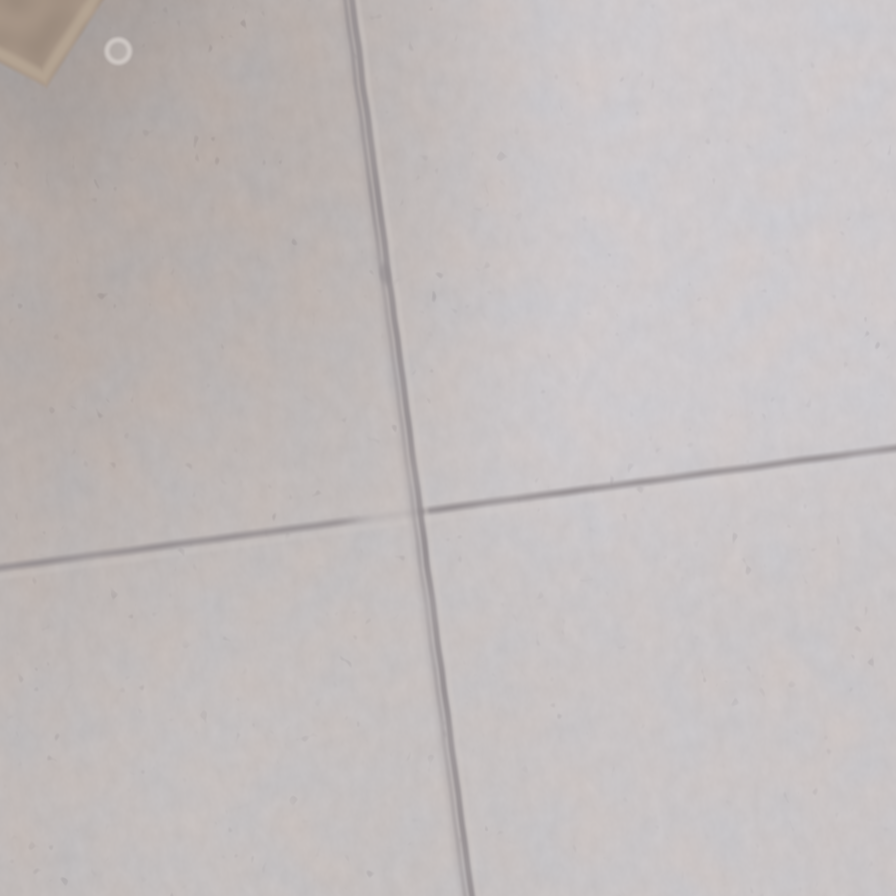
A WebGL 1 fragment shader for this texture:

```glsl
precision highp float;
// Pale speckled floor tiles, seen close up around one tilted grout crossing.
// A rotated repeating grid gives the joints; gradient noise gives the mottling,
// specks and joint wear; soft shade and a tan chip fill the upper left corner.
uniform vec2 u_resolution;

#define TILE_PITCH 0.96
#define TILT 0.133
#define CROSSING vec2(0.469, 0.429)
#define JOINT_WIDTH 0.0036
#define MOTTLE 0.030
#define SPECK_DEPTH 0.055
#define TILE_WARM vec3(0.705, 0.672, 0.658)
#define TILE_MID vec3(0.772, 0.752, 0.750)
#define TILE_COOL vec3(0.812, 0.796, 0.806)
#define GROUT_DARK vec3(0.575, 0.550, 0.560)
#define CHIP_TAN vec3(0.630, 0.565, 0.510)
#define GLINT vec3(0.840, 0.815, 0.800)

vec2 hashGradient(vec2 cell) {
  vec3 h = fract(cell.xyx * vec3(0.1031, 0.1030, 0.0973));
  h += dot(h, h.yzx + 33.33);
  return fract((h.xx + h.yz) * h.zy) * 2.0 - 1.0;
}

float gradientNoise(vec2 p) {
  vec2 i = floor(p), f = fract(p);
  vec2 w = f * f * f * (f * (f * 6.0 - 15.0) + 10.0);
  float a = dot(hashGradient(i), f);
  float b = dot(hashGradient(i + vec2(1.0, 0.0)), f - vec2(1.0, 0.0));
  float c = dot(hashGradient(i + vec2(0.0, 1.0)), f - vec2(0.0, 1.0));
  float d = dot(hashGradient(i + 1.0), f - 1.0);
  return mix(mix(a, b, w.x), mix(c, d, w.x), w.y);
}

float fractalNoise(vec2 p) {
  float sum = 0.0, gain = 0.6;
  for (int i = 0; i < 3; i++) {
    sum += gain * gradientNoise(p);
    p = p * 2.03 + 17.0;
    gain *= 0.6;
  }
  return sum;
}

// Soft-edged line: 1 on its axis, fading over "blur" past its half width.
float softLine(float dist, float halfWidth, float blur) {
  return 1.0 - smoothstep(halfWidth - blur, halfWidth + blur, abs(dist));
}

// Light falling from the shaded upper left to the cool upper right.
vec3 tileLight(vec2 uv, vec2 grid) {
  float shade = 1.0 - smoothstep(0.12, 0.78, length((uv - vec2(0.06, 1.0)) * vec2(1.15, 0.85)));
  shade += 0.25 * (1.0 - smoothstep(0.0, 0.25, uv.x));
  float cool = smoothstep(-0.10, 0.25, grid.x) * (0.45 + 0.45 * smoothstep(-0.2, 0.12, grid.y));
  vec3 color = mix(TILE_MID, TILE_COOL, cool);
  return mix(color, TILE_WARM, clamp(shade, 0.0, 1.0));
}

// Glaze: fine slanted mottle, warm and cool drift, sparse dark specks.
vec3 addGlaze(vec3 color, vec2 uv, vec2 grid) {
  color += MOTTLE * fractalNoise(grid * vec2(62.0, 44.0) + 40.0);
  color += vec3(0.022, 0.0, -0.018) * gradientNoise(uv * 19.0 + 9.0);
  float speck = smoothstep(0.30, 0.55, gradientNoise(grid * vec2(95.0, 75.0) + 80.0));
  speck *= smoothstep(-0.15, 0.35, gradientNoise(uv * 14.0 + 31.0));
  return color - SPECK_DEPTH * speck * vec3(1.0, 1.02, 0.95);
}

// Steep joint: a sharp crack, a fainter strand beside it and a pale lip.
vec3 addSteepJoint(vec3 color, vec2 toJoint, float along, float px) {
  float wear = gradientNoise(vec2(along * 13.0, 3.0));
  float x = toJoint.x + 0.0015 * gradientNoise(vec2(along * 24.0, 7.0));
  float upper = smoothstep(0.24, 0.36, along);
  color = mix(color, GLINT, 0.40 * softLine(x - 0.0065, 0.0025, 0.0025 + px));
  color = mix(color, GROUT_DARK, 0.22 * softLine(x + 0.004, 0.009, 0.006));
  color = mix(color, GROUT_DARK, (0.32 + 0.25 * upper + 0.3 * wear)
    * softLine(x + 0.0075, 0.0022, 0.0018 + px));
  float crack = softLine(x, JOINT_WIDTH * 0.85, 0.0018 + px);
  color = mix(color, GROUT_DARK, crack * (0.78 + 0.4 * wear));
  float stain = 1.0 - smoothstep(0.3, 1.0, length(vec2(x + 0.003, along - 0.268) / vec2(0.009, 0.018)));
  return mix(color, GROUT_DARK, 0.55 * stain);
}

// Shallow joint: one blurred line, almost filled just left of the crossing.
vec3 addShallowJoint(vec3 color, vec2 toJoint, float along, float px) {
  float y = toJoint.y + 0.001 * gradientNoise(vec2(along * 20.0, 11.0));
  float filled = smoothstep(-0.10, -0.05, toJoint.x) * (1.0 - smoothstep(-0.006, 0.004, toJoint.x));
  float strength = 0.78 + 0.3 * gradientNoise(vec2(along * 15.0, 21.0));
  strength *= 1.0 - 0.82 * filled;
  color = mix(color, GLINT, 0.18 * softLine(y + 0.010, 0.003, 0.003));
  return mix(color, GROUT_DARK, strength * softLine(y, JOINT_WIDTH, 0.0032 + px));
}

// Tan chip with a pale rim, its cast shade, and a small bright ring.
vec3 addCorner(vec3 color, vec2 uv, float px) {
  vec2 tip = uv - vec2(0.052, 0.903);
  float edge = max(dot(tip, vec2(0.838, -0.545)), dot(tip, vec2(-0.461, -0.887)));
  color *= 1.0 - 0.07 * (1.0 - smoothstep(0.0, 0.16, edge));
  vec3 chip = CHIP_TAN * (1.0 + 0.12 * gradientNoise(uv * 28.0));
  chip = mix(chip, vec3(0.72, 0.66, 0.59), 0.75 * softLine(edge + 0.009, 0.006, 0.005));
  color = mix(color, chip, 1.0 - smoothstep(-0.003 - px, 0.003 + px, edge));
  float radius = length(uv - vec2(0.132, 0.943));
  color = mix(color, GLINT, 0.25 * (1.0 - smoothstep(0.008, 0.018, radius)));
  return mix(color, GLINT, 0.75 * softLine(radius - 0.0125, 0.0028, 0.0022 + px));
}

void main() {
  float px = 0.5 / min(u_resolution.x, u_resolution.y);
  vec2 uv = gl_FragCoord.xy / u_resolution;
  vec2 axis = vec2(cos(TILT), sin(TILT));
  vec2 offset = uv - CROSSING;
  vec2 grid = vec2(dot(offset, axis), dot(offset, vec2(-axis.y, axis.x)));
  vec2 toJoint = grid - TILE_PITCH * floor(grid / TILE_PITCH + 0.5);

  vec3 color = addGlaze(tileLight(uv, grid), uv, grid);
  color = addShallowJoint(color, toJoint, grid.x, px);
  color = addSteepJoint(color, toJoint, grid.y, px);
  color = addCorner(color, uv, px);
  gl_FragColor = vec4(clamp(color, 0.0, 1.0), 1.0);
}
```
